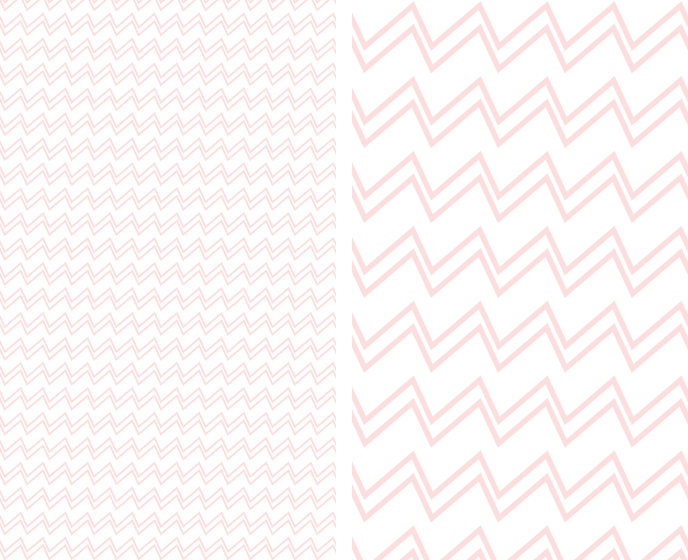
Left: the whole. Right: its middle third, enlarged.
Reproduce this pattern procedurally as a Shadertoy shader.

```glsl
const float ROWS = 22.44;          // bands over the canvas height
const float PERIOD = 0.894;        // tooth width, in row heights
const float FALL = 0.285;          // share of a tooth taken by its steep side
const float AMPLITUDE = 0.546;     // peak to trough, in row heights
const float LINE_GAP = 0.30;       // drop from upper to lower line
const float LINE_WIDTH = 0.073;
const float CELL_MARGIN = 0.08;    // room above the peak for its mitred tip
const vec2 FIRST_PEAK = vec2(0.83, 0.555); // from the top left, in row heights
const vec3 PAPER = vec3(1.0);
const vec3 PINK = vec3(0.99, 0.87, 0.87);

// Signed distance to a line through the origin along dir
float lineSide(vec2 p, vec2 dir) {
    return dot(p, normalize(vec2(-dir.y, dir.x)));
}

// Distance to an endless zigzag with mitred corners; peak at the origin, y down
float zigzag(vec2 p) {
    vec2 fallDir = vec2(FALL * PERIOD, AMPLITUDE);
    vec2 riseDir = vec2((1.0 - FALL) * PERIOD, -AMPLITUDE);

    // Upper half joins at the peak, lower half at the trough
    if (p.y < 0.5 * AMPLITUDE) {
        p.x = mod(p.x + riseDir.x, PERIOD) - riseDir.x;
        return abs(min(lineSide(p, fallDir), lineSide(p, riseDir)));
    }
    p.x = mod(p.x, PERIOD);
    p -= fallDir;
    return abs(max(lineSide(p, fallDir), lineSide(p, riseDir)));
}

void mainImage(out vec4 fragColor, in vec2 fragCoord) {
    // Row heights, measured down from the top left
    float pixel = ROWS / iResolution.y;
    vec2 p = vec2(fragCoord.x, iResolution.y - fragCoord.y) * pixel - FIRST_PEAK;
    p.y = fract(p.y + CELL_MARGIN) - CELL_MARGIN;

    // Two parallel lines in each band
    float d = min(zigzag(p), zigzag(p - vec2(0.0, LINE_GAP)));
    float ink = 1.0 - smoothstep(-0.7 * pixel, 0.7 * pixel, d - 0.5 * LINE_WIDTH);

    fragColor = vec4(mix(PAPER, PINK, ink), 1.0);
}
```
